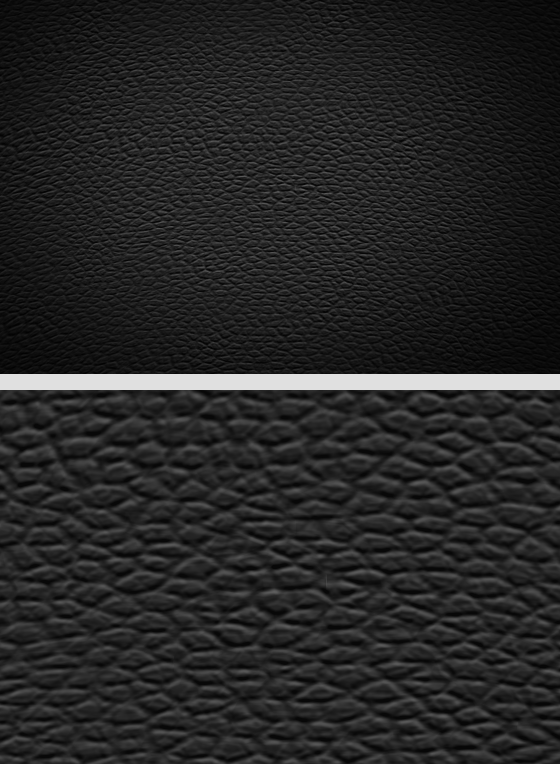
Top, the full canvas; bottom, a detail of the centre.
This texture is drawn by a WebGL 2 fragment shader. Its source:

```glsl
#version 300 es
precision highp float;

uniform vec2 u_resolution;
out vec4 fragColor;

// Lengths are in canvas heights
const vec2 PEBBLE_SIZE = vec2(0.034, 0.0168);
const float JITTER = 0.8;
const float ROW_SHIFT = 0.5;
const float CREASE_WIDTH = 0.5;
const float WRINKLE_SCALE = 1.8;
const float WRINKLE_DEPTH = 0.32;
const float SAG = 0.17;
const float WARP = 0.03;
const vec2 LIGHT_STEP = vec2(0.015, 0.24);
const float BASE_TONE = 0.147;
const float HIGHLIGHT = 0.145;
const float SHADOW = 0.115;
const float GRAIN_SCALE = 230.0;
const float GRAIN = 0.03;
const vec2 GLOW_CENTRE = vec2(-0.06, 0.03);
const vec2 GLOW_RADIUS = vec2(0.86, 0.66);
const float EDGE_TONE = 0.25;

// Integer hash: two values in 0..1 per lattice point
vec2 hash2(vec2 cell) {
    uvec2 v = uvec2(ivec2(cell)) * 1664525u + 1013904223u;
    v.x += v.y * 1664525u;
    v.y += v.x * 1664525u;
    v ^= v >> 16u;
    v.x += v.y * 1664525u;
    v.y += v.x * 1664525u;
    v ^= v >> 16u;
    return vec2(v & 65535u) / 65535.0;
}

float valueNoise(vec2 p) {
    vec2 cell = floor(p);
    vec2 f = p - cell;
    f = f * f * (3.0 - 2.0 * f);
    float low = mix(hash2(cell).x, hash2(cell + vec2(1, 0)).x, f.x);
    float high = mix(hash2(cell + vec2(0, 1)).x, hash2(cell + vec2(1, 1)).x, f.x);
    return mix(low, high, f.y);
}

// Rounded cells in staggered rows, falling to zero in the creases
float pebbles(vec2 p) {
    vec2 cell = floor(p);
    float nearest = 8.0;
    float second = 8.0;
    for (int y = -1; y <= 1; y++) {
        for (int x = -1; x <= 1; x++) {
            vec2 id = cell + vec2(x, y);
            vec2 seed = id + 0.5 + JITTER * (hash2(id) - 0.5);
            seed.x += ROW_SHIFT * (mod(id.y, 2.0) - 0.5);
            float d = length(seed - p);
            second = min(second, max(nearest, d));
            nearest = min(nearest, d);
        }
    }
    return smoothstep(0.0, CREASE_WIDTH, second - nearest);
}

float hideHeight(vec2 p) {
    return pebbles(p) + WRINKLE_DEPTH * pebbles(p * WRINKLE_SCALE + 31.0);
}

// Bends the rows into an arch with gentle waves
vec2 bendHide(vec2 p) {
    float wave = valueNoise(p * vec2(2.5, 4.0) + 7.0) - 0.5;
    float ripple = valueNoise(p * vec2(7.0, 12.0) + 19.0) - 0.5;
    p.y += SAG * p.x * p.x + WARP * (wave + 0.3 * ripple);
    p.x += WARP * ripple;
    return p;
}

void main() {
    vec2 p = (gl_FragCoord.xy - 0.5 * u_resolution) / u_resolution.y;

    // Relief lit from above
    vec2 hide = bendHide(p) / PEBBLE_SIZE;
    float relief = hideHeight(hide) - hideHeight(hide + LIGHT_STEP);
    float depth = mix(0.7, 1.2, valueNoise(p * vec2(6.0, 9.0) + 43.0));
    float tone = BASE_TONE + depth * relief * (relief > 0.0 ? HIGHLIGHT : SHADOW);

    // Fine surface grain
    tone += GRAIN * (valueNoise(p * GRAIN_SCALE) - 0.5);

    // Light fades towards the corners
    float fall = length((p - GLOW_CENTRE) / GLOW_RADIUS);
    tone = max(tone, 0.03) * mix(1.0, EDGE_TONE, smoothstep(0.25, 1.2, fall));

    fragColor = vec4(vec3(tone), 1.0);
}
```
